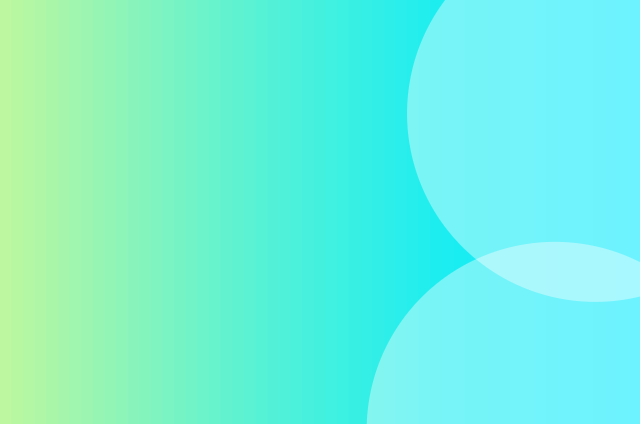
Write a WebGL 2 fragment shader that draws this background.

```glsl
#version 300 es
precision highp float;
// Lime to cyan horizontal gradient in fine bands, with two translucent white discs.

uniform vec2 u_resolution;
out vec4 fragColor;

// Gradient colours and the inner stop positions, as fractions of the width
const vec3 LIME = vec3(0.75, 0.97, 0.62);
const vec3 MINT = vec3(0.37, 0.95, 0.82);
const vec3 AQUA = vec3(0.11, 0.93, 0.945);
const vec3 CYAN = vec3(0.04, 0.92, 1.0);
const float MINT_STOP = 0.37;
const float AQUA_STOP = 0.69;
const float BAND_COUNT = 55.0;

// Discs, in units of the canvas width
const vec2 UPPER_CENTER = vec2(0.9303, 0.4851);
const vec2 LOWER_CENTER = vec2(0.8672, -0.0097);
const float DISC_RADIUS = 0.2943;
const float DISC_OPACITY = 0.4;

vec3 gradient(float x) {
    vec3 color = mix(LIME, MINT, clamp(x / MINT_STOP, 0.0, 1.0));
    color = mix(color, AQUA, clamp((x - MINT_STOP) / (AQUA_STOP - MINT_STOP), 0.0, 1.0));
    return mix(color, CYAN, clamp((x - AQUA_STOP) / (1.0 - AQUA_STOP), 0.0, 1.0));
}

// Flat steps joined by an edge one pixel wide
float banded(float x, float pixel) {
    float t = x * BAND_COUNT;
    float edge = min(pixel * BAND_COUNT, 1.0);
    float step01 = smoothstep(1.0 - edge, 1.0, fract(t));
    return (floor(t) + step01 + 0.5) / BAND_COUNT;
}

float discCoverage(vec2 p, vec2 center, float pixel) {
    float d = length(p - center) - DISC_RADIUS;
    return clamp(0.5 - d / pixel, 0.0, 1.0);
}

void main() {
    float pixel = 1.0 / u_resolution.x;
    vec2 p = gl_FragCoord.xy * pixel;

    vec3 color = gradient(banded(p.x, pixel));

    // Each disc veils what lies below, so the overlap is brighter
    color = mix(color, vec3(1.0), DISC_OPACITY * discCoverage(p, UPPER_CENTER, pixel));
    color = mix(color, vec3(1.0), DISC_OPACITY * discCoverage(p, LOWER_CENTER, pixel));

    fragColor = vec4(color, 1.0);
}
```
